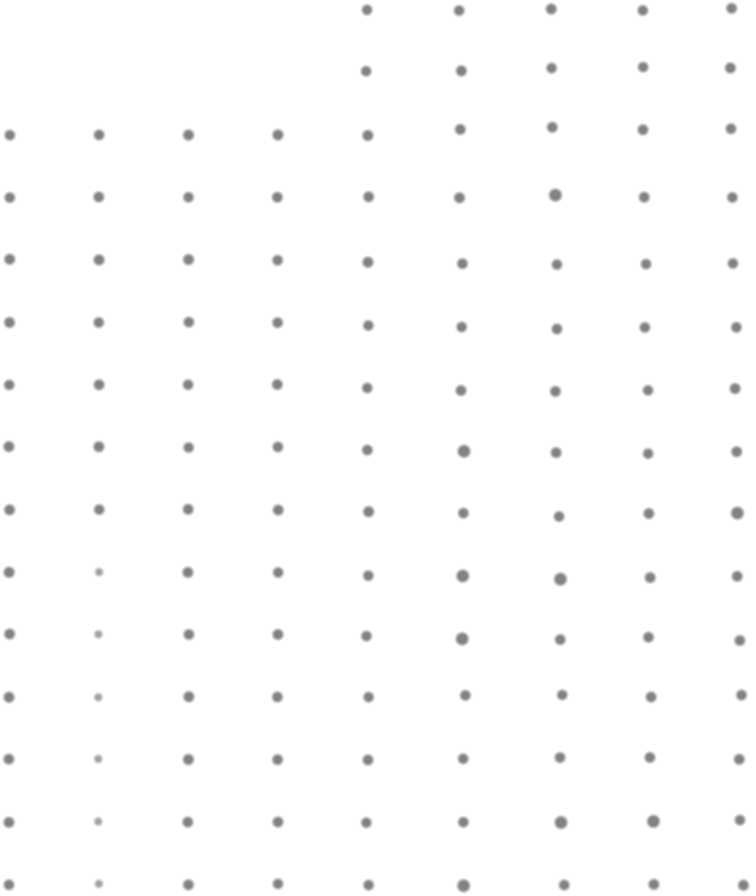
Reproduce this pattern procedurally as a Shadertoy shader.

```glsl
// Soft grey dots on white in 9 columns by 15 rows, with the upper left corner empty.
// Each pixel finds its nearest grid cell, then shades that cell's displaced dot:
// the left columns sit almost true, the right ones lean, sag and jitter.

vec2 hash2(vec2 cell) {
    vec3 q = fract(cell.xyx * vec3(0.1031, 0.1030, 0.0973));
    q += dot(q, q.yzx + 33.33);
    return fract((q.xx + q.yz) * q.zy);
}

float bell(float x) {
    return exp(-x * x);
}

// Displacement of a dot from its place in the regular grid
vec2 dotShift(vec2 cell, float height) {
    float looseness = clamp((cell.x - 3.0) * 0.6, 0.0, 1.0);
    float lean = clamp((cell.x - 4.0) * 0.5, 0.0, 1.0) * mix(0.019, 0.006, height);

    // Middle rows sag on the loose side; rows near the top and bottom rise
    float sag = 0.0058 * smoothstep(2.5, 4.5, cell.y)
              * (1.0 - smoothstep(9.5, 11.5, cell.y));
    float lift = 0.0075 * bell(cell.y - 12.3) + 0.0025 * bell(cell.y - 2.5);
    lift *= clamp((cell.x - 4.0) * 0.7, 0.0, 1.0);

    vec2 jitter = (hash2(cell + 7.0) - 0.5) * mix(0.0013, 0.0042, looseness);
    return vec2(lean, lift - sag * looseness) + jitter;
}

// Relative dot size: a faint run low in the second column, bold dots at right
float dotSize(vec2 cell, float height) {
    float chance = hash2(cell + 31.0).x;
    float size = 0.97 + 0.06 * chance;
    if (cell.x == 1.0 && cell.y < 5.5) size = 0.74;
    if (cell.x > 4.5 && chance > mix(0.75, 0.92, height)) size = 1.2;
    return size;
}

void mainImage(out vec4 fragColor, in vec2 fragCoord) {
    vec2 p = fragCoord / iResolution.y;

    // Nearest cell, counted from the lower left
    vec2 pitch = vec2(0.0999, 0.0697);
    vec2 firstDot = vec2(0.0104, 0.0130);
    vec2 cell = floor((p - firstDot) / pitch + 0.5);
    vec2 center = firstDot + cell * pitch;
    float height = center.y;
    center += dotShift(cell, height);

    // Blurred disc, never sharper than a pixel
    float size = dotSize(cell, height);
    float radius = 0.0057 * size;
    float blur = max(0.0029, 0.8 / iResolution.y);
    float ink = 1.0 - smoothstep(radius - blur, radius + blur, distance(p, center));
    ink *= 0.49 * smoothstep(0.3, 0.95, size);

    // Empty corner above the first four columns
    if (cell.x < 3.5 && cell.y > 12.5) ink = 0.0;

    fragColor = vec4(vec3(1.0 - ink), 1.0);
}
```
